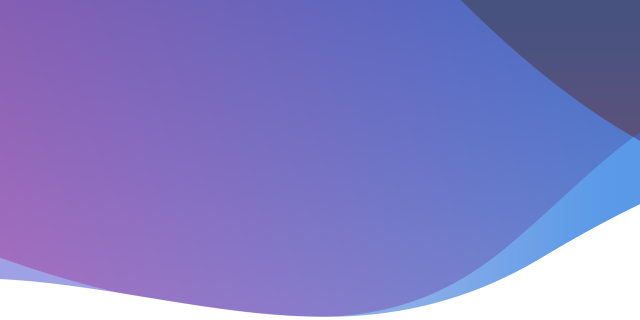
This background is drawn by a Shadertoy shader. Its source:

```glsl
// Cubic through points a and b with the given end slopes
float hermite(float x, vec2 a, vec2 b, float slopeA, float slopeB) {
    float width = b.x - a.x;
    float t = (x - a.x) / width;
    float s = 1.0 - t;
    return mix(a.y, b.y, t * t * (3.0 - 2.0 * t))
         + width * t * s * (slopeA * s - slopeB * t);
}

// Lower edge of the pale blue sheet
float backEdge(float x) {
    vec2 trough = vec2(1.016, 0.010), bend = vec2(1.693, 0.195);
    if (x < trough.x) return hermite(x, vec2(0.0, 0.128), trough, -0.05, 0.0);
    if (x < bend.x) return hermite(x, trough, bend, 0.0, 0.6);
    return hermite(x, bend, vec2(2.0, 0.362), 0.6, 0.48);
}

// Lower edge of the violet sheet
float frontEdge(float x) {
    vec2 trough = vec2(1.016, 0.010), bend = vec2(1.5625, 0.211);
    if (x < trough.x) return hermite(x, vec2(0.0, 0.195), trough, -0.36, 0.0);
    if (x < bend.x) return hermite(x, trough, bend, 0.03, 0.8);
    return hermite(x, bend, vec2(2.0, 0.586), 0.8, 0.7);
}

// Lower edge of the dark corner
float cornerEdge(float x) {
    return hermite(x, vec2(1.44, 1.0), vec2(2.0, 0.56), -1.0, -0.56);
}

// Smooth coverage of the area above an edge
float above(float y, float edge) {
    float pixel = 1.0 / iResolution.y;
    return smoothstep(-0.7 * pixel, 0.7 * pixel, y - edge);
}

void mainImage(out vec4 fragColor, in vec2 fragCoord) {
    vec2 uv = fragCoord / iResolution.xy;
    vec2 p = uv * vec2(2.0, 1.0);

    float back = above(p.y, backEdge(p.x));
    float front = above(p.y, frontEdge(p.x));
    float corner = above(p.y, cornerEdge(p.x)) * step(1.4, p.x);

    // Pale blue sheet, lightest at the trough
    vec3 sheet = mix(vec3(0.62, 0.63, 0.90), vec3(0.54, 0.68, 0.91),
                     smoothstep(0.15, 0.6, uv.x));
    sheet = mix(sheet, vec3(0.35, 0.60, 0.91), smoothstep(0.6, 1.0, uv.x));

    // Violet sheet, blended between four corner colours
    vec3 lower = mix(vec3(0.66, 0.44, 0.76), vec3(0.40, 0.54, 0.83), uv.x);
    vec3 upper = mix(vec3(0.52, 0.37, 0.70), vec3(0.26, 0.43, 0.78), uv.x);
    vec3 color = mix(sheet, mix(lower, upper, uv.y), front);

    // Dark corner, more violet where it leaves the front sheet
    vec3 shade = mix(vec3(0.35, 0.32, 0.49), vec3(0.28, 0.32, 0.50),
                     smoothstep(0.55, 1.0, uv.y));
    shade = mix(vec3(0.33, 0.37, 0.69), shade, front);
    color = mix(color, shade, corner);

    fragColor = vec4(mix(vec3(1.0), color, back), 1.0);
}
```
